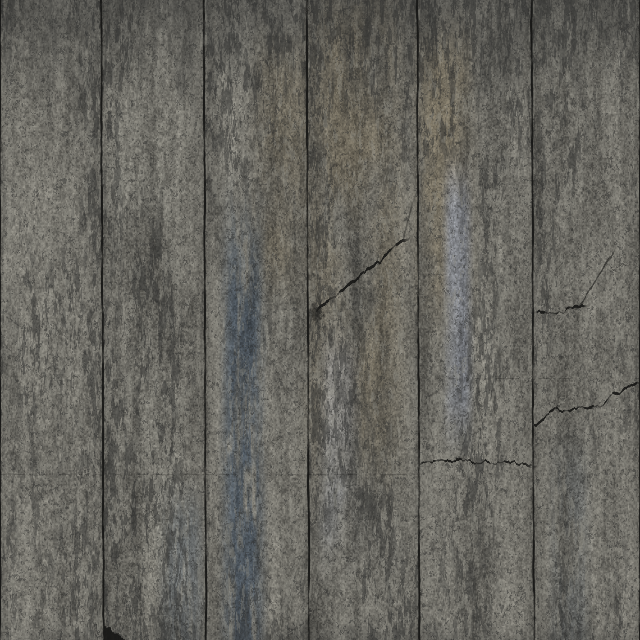
This texture is drawn by a three.js fragment shader. Its source:

```glsl
varying vec2 vUv;

const float PLANKS = 6.0;
const float SEAM_HALF = 0.0007;
const float SEAM_LEAN = 0.004;
const float SOFT = 0.0013;
const float GRAIN = 0.17;
const float ROUGH = 0.26;
const float STREAK = 0.26;
const float CLOUD = 0.20;
const vec3 CONCRETE = vec3(0.447, 0.440, 0.412);
const vec3 GAP = vec3(0.085, 0.085, 0.080);
const vec3 SOOT = vec3(0.195, 0.197, 0.193);
const vec3 PALE = vec3(0.555, 0.550, 0.515);
const vec3 BLUE = vec3(0.265, 0.300, 0.335);
const vec3 LAVENDER = vec3(0.475, 0.490, 0.520);
const vec3 OCHRE = vec3(0.435, 0.405, 0.340);

float hash(vec2 p) {
  vec3 h = fract(p.xyx * 0.1031);
  h += dot(h, h.yzx + 33.33);
  return fract((h.x + h.y) * h.z);
}

float noise(vec2 p) {
  vec2 i = floor(p), f = fract(p);
  f = f * f * (3.0 - 2.0 * f);
  return mix(mix(hash(i), hash(i + vec2(1.0, 0.0)), f.x),
             mix(hash(i + vec2(0.0, 1.0)), hash(i + 1.0), f.x), f.y);
}

float fbm(vec2 p) {
  float sum = 0.0, amp = 0.40;
  for (int i = 0; i < 4; i++) {
    sum += amp * noise(p);
    p = p * 2.03 + 17.7;
    amp *= 0.68;
  }
  return sum + 0.007;
}

// Slightly uneven plank boundaries, leaning and wavering with height
float seamX(float i, float y) {
  float a = 3.14159 * i / PLANKS;
  float x = i / PLANKS - 0.0151 * sin(a) + 0.0038 * sin(3.0 * a)
          - 0.0016 * (sin(2.0 * a) + sin(4.0 * a));
  float inner = step(0.5, i) * step(i, PLANKS - 0.5);
  float waver = 0.003 * (fbm(vec2(i * 9.0, y * 16.0)) - 0.5);
  return x + inner * (SEAM_LEAN * (0.5 - y) + waver);
}

// Soft upright patch with a ragged outline
float stain(vec2 p, vec2 center, vec2 size, float ragged) {
  vec2 d = abs(p - center) / size;
  float edge = (1.0 - smoothstep(0.3, 1.0, d.x)) * (1.0 - smoothstep(0.5, 1.0, d.y));
  return edge * smoothstep(0.2, 0.6, ragged);
}

// Jagged broken fracture from a to b, ordered left to right
float crack(vec2 p, vec2 a, vec2 b, float halfWidth) {
  float t = (p.x - a.x) / (b.x - a.x);
  float jag = 0.022 * (fbm(vec2(p.x * 50.0, a.y * 50.0)) - 0.5);
  float slope = (b.y - a.y) / (b.x - a.x);
  float d = abs(p.y - mix(a.y, b.y, t) - jag) / sqrt(1.0 + slope * slope);
  float n = noise(vec2(p.x * 130.0, a.x * 40.0 + p.y * 60.0));
  float w = halfWidth * (0.2 + 1.3 * n);
  float ends = smoothstep(-0.02, 0.03, t) * (1.0 - smoothstep(0.85, 1.01, t));
  return ends * (0.5 + 0.5 * smoothstep(0.15, 0.5, n)) * (1.0 - smoothstep(w, w + SOFT, d));
}

void main() {
  vec2 p = vUv;

  // Plank index and seam coverage
  float plank = 0.0, gap = 0.0, nearSeam = 1.0;
  for (int k = 0; k <= 6; k++) {
    float i = float(k);
    float x = seamX(i, p.y);
    float d = abs(p.x - x);
    if (k > 0 && k < 6) plank += step(x, p.x);
    float n = fbm(vec2(i * 5.3, p.y * 18.0));
    float w = SEAM_HALF * (0.1 + 1.8 * n);
    gap = max(gap, (0.55 + 0.45 * smoothstep(0.3, 0.55, n)) * (1.0 - smoothstep(w, w + SOFT, d)));
    nearSeam = min(nearSeam, d);
  }
  vec2 q = p + vec2(plank * 0.37, plank * 7.3);

  // Layers of weathering
  float streak = fbm(q * vec2(48.0, 3.0));
  float cloud = fbm(q * vec2(9.0, 4.0) + 5.0);
  float rough = fbm(q * vec2(190.0, 120.0));
  float fine = noise(q * vec2(500.0, 420.0));
  float ragged = fbm(q * vec2(80.0, 11.0) + 23.0);
  vec3 col = CONCRETE;

  // Broad stains
  col = mix(col, PALE, 0.38 * stain(p, vec2(0.225, 0.43), vec2(0.09, 0.50), cloud));
  col = mix(col, OCHRE, 0.55 * stain(p, vec2(0.440, 0.74), vec2(0.06, 0.24), cloud));
  col = mix(col, OCHRE, 0.70 * stain(p, vec2(0.555, 0.65), vec2(0.10, 0.50), cloud));
  col = mix(col, OCHRE, 0.80 * stain(p, vec2(0.695, 0.72), vec2(0.06, 0.30), cloud));
  col = mix(col, LAVENDER, 0.85 * stain(p, vec2(0.715, 0.53), vec2(0.030, 0.26), cloud));
  col = mix(col, LAVENDER, 0.45 * stain(p, vec2(0.530, 0.30), vec2(0.040, 0.24), cloud));
  col = mix(col, BLUE, 0.90 * stain(p, vec2(0.380, 0.26), vec2(0.043, 0.50), ragged));
  col = mix(col, BLUE, 0.45 * stain(p, vec2(0.285, 0.05), vec2(0.045, 0.22), ragged));
  col = mix(col, BLUE, 0.30 * stain(p, vec2(0.890, 0.08), vec2(0.040, 0.28), ragged));
  col = mix(col, SOOT, 0.45 * stain(p, vec2(0.570, 0.37), vec2(0.035, 0.28), ragged));

  // Streaks and grain
  col *= 1.0 + 2.0 * (STREAK * (streak - 0.5) + CLOUD * (cloud - 0.5)
       + GRAIN * (fine - 0.5) + ROUGH * (rough - 0.5));

  // Soot from the top, dark flecks, pale flakes and pits
  float top = smoothstep(0.80, 1.02, p.y + 0.25 * (ragged - 0.5));
  float zone = smoothstep(0.40, 0.66, fbm(q * vec2(13.0, 2.2) + 3.0) + 0.2 * top);
  float flecks = smoothstep(0.49, 0.60, fbm(q * vec2(150.0, 32.0) + 61.0));
  float flakes = smoothstep(0.58, 0.68, fbm(q * vec2(150.0, 45.0) + 40.0));
  float pits = smoothstep(0.62, 0.72, fbm(q * vec2(210.0, 170.0) + 9.0));
  float foot = 1.0 - smoothstep(0.0, 0.035, p.y + 0.04 * (cloud - 0.5));
  col = mix(col, SOOT, 0.45 * top + 0.50 * flecks * zone * (1.0 - 0.4 * top));
  col = mix(col, PALE, 0.38 * flakes * (1.0 - 0.5 * top));
  col = mix(col, SOOT, 0.45 * pits + 0.35 * foot * ragged);

  // Grime and chipped rims beside the seams
  col *= 1.0 - 0.40 * exp(-nearSeam / 0.005) * smoothstep(0.35, 0.60, rough);
  float rim = smoothstep(0.001, 0.003, nearSeam) * (1.0 - smoothstep(0.003, 0.006, nearSeam));
  col = mix(col, PALE, 0.45 * rim * smoothstep(0.52, 0.62, fbm(q * vec2(60.0, 45.0))));

  // Faint level joints
  float joint = abs(p.y - 0.258 - 0.15 * step(3.5, plank) - 0.005 * (ragged - 0.5));
  col *= 1.0 - 0.22 * (1.0 - smoothstep(0.0004, 0.0018, joint)) * smoothstep(0.45, 0.6, ragged);

  // Fractures
  float c = crack(p, vec2(0.492, 0.512), vec2(0.648, 0.637), 0.0013);
  c = max(c, 0.40 * crack(p, vec2(0.630, 0.625), vec2(0.654, 0.710), 0.0007));
  c = max(c, crack(p, vec2(0.838, 0.508), vec2(0.922, 0.525), 0.0012));
  c = max(c, 0.60 * crack(p, vec2(0.900, 0.518), vec2(0.965, 0.615), 0.0006));
  c = max(c, 0.45 * crack(p, vec2(0.945, 0.585), vec2(1.010, 0.584), 0.0006));
  c = max(c, crack(p, vec2(0.832, 0.335), vec2(0.880, 0.366), 0.0010));
  c = max(c, crack(p, vec2(0.868, 0.362), vec2(0.930, 0.362), 0.0010));
  c = max(c, crack(p, vec2(0.918, 0.361), vec2(1.020, 0.416), 0.0011));
  c = max(c, crack(p, vec2(0.656, 0.278), vec2(0.845, 0.276), 0.0010));
  float bruise = length((p - vec2(0.495, 0.515)) * vec2(1.0, 0.8)) + 0.03 * (rough - 0.5);
  c = max(c, 0.55 * (1.0 - smoothstep(0.003, 0.014, bruise)));

  // Broken corner at the foot of the first seam
  float dx = p.x - seamX(1.0, p.y);
  float chip = 0.026 - 0.75 * dx + 0.014 * (rough - 0.5) - p.y;
  c = max(c, step(0.0, dx) * smoothstep(0.0, 0.003, chip));

  col = mix(col, GAP, max(0.90 * c, 0.92 * gap));
  gl_FragColor = vec4(clamp(col, 0.0, 1.0), 1.0);
}
```
